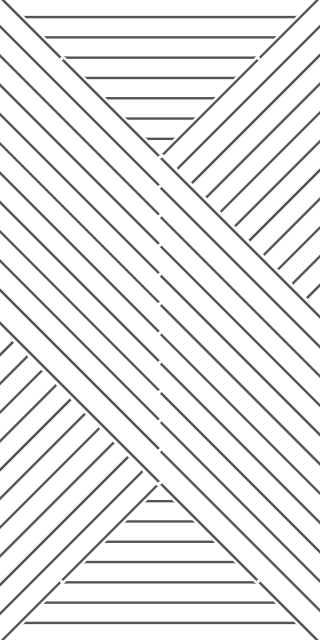
Give the GLSL for this pattern, as a Shadertoy shader.

```glsl
// Line art on white: a broad diagonal band of parallel strokes runs between two
// hatched triangles and two wedges of crossing strokes. Strokes are repeated
// distances, and a half turn about the centre gives the lower part.

const float HALF_WIDTH = 1.45;
const float DIAGONAL = 0.70711;

// Signed distance to evenly spaced strokes, with the index kept in a range
float strokes(float x, float start, float gap, float first, float last) {
    float k = clamp(round((x - start) / gap), first, last);
    return x - start - k * gap;
}

// Positive inside a small cut across a stroke
float cut(float along, float halfGap) {
    return halfGap - abs(along) * DIAGONAL;
}

// Hatched triangle, crossing wedge and the edge of the band
float outerHalf(vec2 p) {
    float fall = p.y - p.x;
    float rise = p.x + p.y;

    float level = abs(strokes(p.y, 20.5, 24.35, 0.0, 6.0)) - HALF_WIDTH;
    level = max(level, max(fall + 9.5, rise - 375.0) * DIAGONAL);

    float crossing = abs(strokes(rise, 381.0, 34.5, 0.0, 10.0)) * DIAGONAL - HALF_WIDTH;
    crossing = max(crossing, (fall + 10.5) * DIAGONAL);
    crossing = max(crossing, 2.0 - length(p - vec2(310.5, 70.5)));

    float edge = abs(fall + 3.5) * DIAGONAL - HALF_WIDTH;
    edge = max(edge, cut(rise - 380.5, 1.9));
    edge = max(edge, 2.0 - length(p - vec2(74.0, 70.5)));

    return min(level, min(crossing, edge));
}

// Ten falling strokes, each broken at the vertical centre line
float innerBand(vec2 p) {
    float fall = p.y - p.x - 0.8 * step(192.0, p.x);
    float offset = strokes(fall, -3.5, 35.15, 1.0, 10.0);
    float centreRise = 384.0 + fall - offset;
    float band = abs(offset) * DIAGONAL - HALF_WIDTH;
    return max(band, cut(p.x + p.y - centreRise, 1.9));
}

void mainImage(out vec4 fragColor, in vec2 fragCoord) {
    // Canvas is 384 by 768 units, with y measured down from the top
    vec2 canvas = vec2(384.0, 768.0);
    vec2 p = fragCoord / iResolution.xy * canvas;
    p.y = canvas.y - p.y;
    float pixel = canvas.x / iResolution.x;

    // Half turn for everything below the middle of the band
    vec2 folded = p.y - p.x > 192.0 ? canvas - p : p;
    float d = min(outerHalf(folded), innerBand(p));

    float ink = clamp(0.5 - d / pixel, 0.0, 1.0);
    fragColor = vec4(mix(vec3(1.0), vec3(0.33), ink), 1.0);
}
```
